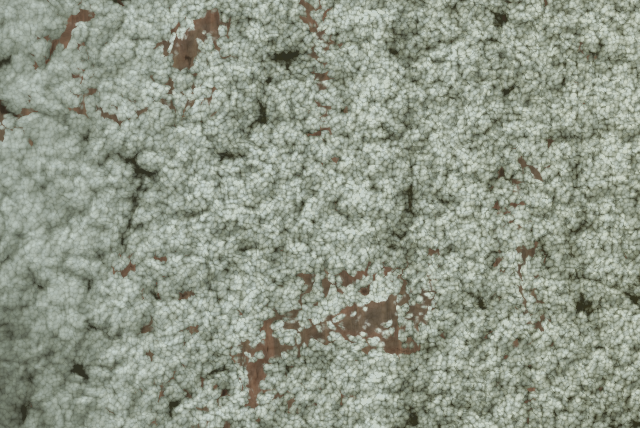
A Shadertoy shader for this texture:

```glsl
// Draws pale grey-green crusty lichen in knobbly clumps over brown bark.

const vec3 HOLLOW = vec3(0.19, 0.19, 0.13);
const vec3 SAGE   = vec3(0.47, 0.50, 0.43);
const vec3 PALE   = vec3(0.69, 0.72, 0.68);
const vec3 BARK   = vec3(0.41, 0.34, 0.26);
const vec3 RUST   = vec3(0.47, 0.35, 0.27);

vec2 hash2(vec2 p) {
    vec3 q = fract(p.xyx * vec3(0.1031, 0.1030, 0.0973));
    q += dot(q, q.yzx + 33.33);
    return fract((q.xx + q.yz) * q.zy);
}

// Cellular noise: x is a rounded mound per cell, y a random value per cell.
vec2 mounds(vec2 p, float seed) {
    vec2 cell = floor(p), local = fract(p);
    float nearest = 8.0, id = 0.0;
    for (int j = -1; j <= 1; j++)
    for (int i = -1; i <= 1; i++) {
        vec2 offset = vec2(i, j);
        vec2 rnd = hash2(cell + offset + seed);
        vec2 d = offset + rnd - local;
        float dist = dot(d, d);
        if (dist < nearest) { nearest = dist; id = fract(rnd.x * 7.0 + rnd.y * 13.0); }
    }
    return vec2(1.0 - nearest, id);
}

// Layered, folded sines, roughly -0.8 to 0.8.
float waves(vec2 p, float seed) {
    float sum = 0.0, amp = 0.5;
    p += seed;
    for (int i = 0; i < 5; i++) {
        p = mat2(0.8, 0.6, -0.6, 0.8) * p * 1.7 + seed;
        p += 0.7 * sin(p.yx * 1.3);
        sum += amp * sin(p.x) * sin(p.y);
        amp *= 0.6;
    }
    return sum;
}

// Upright rib that wanders slightly around a given x.
float rib(vec2 p, float x, float width) {
    float d = (p.x - x - 0.015 * sin(p.y * 9.0)) / width;
    return exp(-d * d);
}

// Heights of lumps, clumps and knobs.
vec3 crust(vec2 p) {
    vec2 warp = vec2(waves(p * 12.0, 1.0), waves(p * 12.0, 7.0));
    vec2 q = p + 0.018 * warp;
    return vec3(mounds(q * vec2(9.5, 7.0), 11.0).x,
                mounds(q * vec2(25.0, 22.0), 37.0).x,
                mounds(q * 54.0, 71.0).x);
}

float relief(vec3 layers) {
    return dot(layers, vec3(0.9, 0.5, 0.2));
}

vec3 lichenColor(float tone) {
    vec3 low = mix(HOLLOW, SAGE, clamp((tone - 0.18) / 0.32, 0.0, 1.0));
    return mix(low, PALE, clamp((tone - 0.50) / 0.22, 0.0, 1.4));
}

// Soft blob used to place bare or shaded areas.
float blob(vec2 p, vec2 center, vec2 radius) {
    vec2 d = (p - center) / radius;
    return exp(-dot(d, d));
}

void mainImage(out vec4 fragColor, in vec2 fragCoord) {
    vec2 p = fragCoord / iResolution.y;
    float focus = mix(0.4, 1.0, smoothstep(0.0, 0.65, p.x));

    // Layered heights, lit from above and a little from the left
    vec3 layers = crust(p);
    vec3 toward = crust(p + vec2(-0.004, 0.012));
    float light = relief(layers) - relief(toward);
    vec2 grain = mounds(p * 112.0 + 0.5 * waves(p * 40.0, 3.0), 5.0);
    vec2 speck = mounds(p * 75.0, 93.0);

    // Tone: mounds are pale, creases dark
    float tone = 0.595 + dot(layers - 0.76, vec3(0.17, 0.24, 0.24 * focus));
    tone += focus * (0.36 * (grain.x - 0.78) + 0.06 * (grain.y - 0.5));
    tone += 0.34 * light * mix(0.7, 1.0, focus);
    tone += 0.05 * waves(p * vec2(5.0, 2.5), 2.0);
    tone += 0.06 * rib(p, 0.85, 0.06) - 0.07 * rib(p, 0.95, 0.03);

    // Hollows between lumps and small pits between grains
    float depth = dot(layers, vec3(0.55, 0.35, 0.10));
    float hollow = 1.0 - smoothstep(0.40, 0.55, depth);
    float pit = (1.0 - smoothstep(0.35, 0.6, speck.x)) * smoothstep(0.4, 1.2, p.x);
    tone -= 0.24 * hollow + 0.14 * pit;
    tone -= 0.20 * blob(p, vec2(0.0, 0.15), vec2(0.13, 0.2));

    // Lichen tint: cool on the left, yellower on the right
    vec3 color = lichenColor(tone);
    float warmth = 0.35 * (p.x - 0.7) + 0.5 * (grain.y - 0.5) * focus;
    color += vec3(0.020, 0.004, -0.035) * warmth;

    // Bare bark shows in ragged upright patches
    float bare = 0.55 * waves(p * vec2(5.5, 3.5), 9.0) + 0.35 * (0.76 - layers.y)
               + 0.3 * (0.76 - layers.z);
    bare += 0.36 * blob(p, vec2(0.59, 0.17), vec2(0.09, 0.18));
    bare += 0.34 * blob(p, vec2(0.44, 0.90), vec2(0.10, 0.10));
    bare += 0.30 * blob(p, vec2(0.02, 0.71), vec2(0.05, 0.06));
    float mask = smoothstep(0.30, 0.40, bare);
    float fiber = waves(p * vec2(60.0, 22.0), 4.0);
    vec3 bark = mix(BARK, RUST, smoothstep(-0.3, 0.5, waves(p * 9.0, 6.0)));
    bark *= 0.92 + 0.25 * fiber - 0.35 * hollow;
    color = mix(color, bark, 0.85 * mask);

    fragColor = vec4(clamp(color, 0.0, 1.0), 1.0);
}
```
